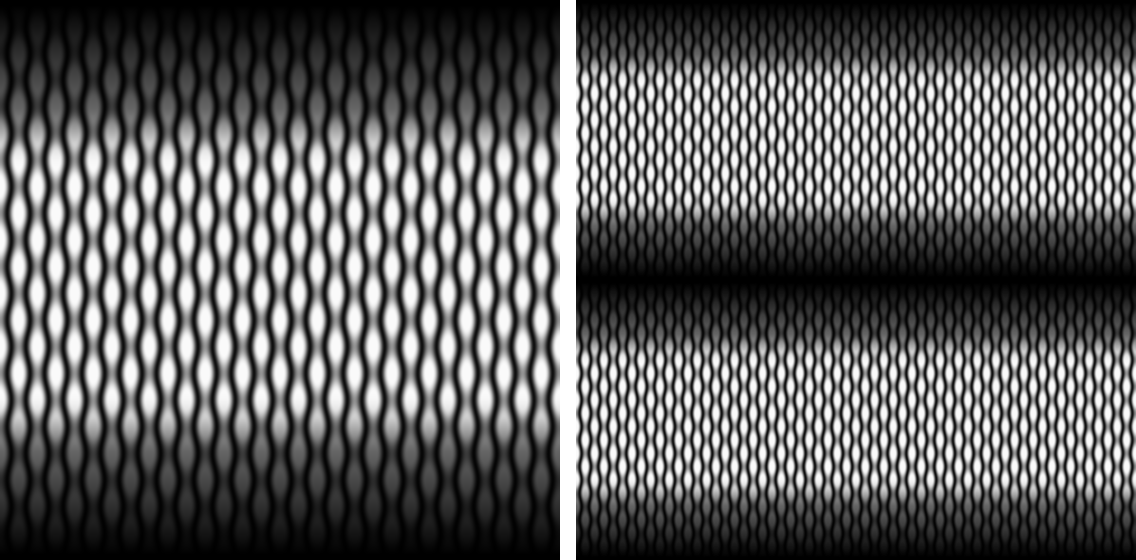
Left, the tile; right, the same tile 2 across and 2 down.
A Shadertoy shader for this pattern:

```glsl
// Staggered columns of soft white lenses between wavy dark lines, fading to black above and below.
#define PI 3.14159265
#define REPEATS_X 15.0      // column pairs across
#define HALF_ROWS 21.0      // staggered rows down; the odd half meets in black
#define WAVE 0.35           // sway of the dark lines
#define SATURATION 1.2      // wave height that reaches full white
#define LINE_TONE 0.06      // brightness left in the dark lines
#define PEAK 0.98           // brightness of the central band
#define FADE_SLOPE 2.15     // rise of the dim outer rows
#define BLACK_MARGIN 0.01   // black strip at the horizontal edges
#define BAND_START 0.19     // edge distance where the bright band begins
#define BAND_FULL 0.30      // edge distance where it is fully lit

// Lens lattice: two crossed waves folded at their zero line
float lensLattice(vec2 uv) {
    float wave = cos(2.0 * PI * REPEATS_X * uv.x) + WAVE * cos(PI * HALF_ROWS * uv.y);
    return mix(LINE_TONE, 1.0, smoothstep(0.0, SATURATION, abs(wave)));
}

// Vertical light: slow ramp from black, then a steeper rise to the band
float verticalLight(float y) {
    float edgeDistance = min(y, 1.0 - y);
    float ramp = FADE_SLOPE * max(edgeDistance - BLACK_MARGIN, 0.0);
    return mix(ramp, PEAK, smoothstep(BAND_START, BAND_FULL, edgeDistance));
}

void mainImage(out vec4 fragColor, in vec2 fragCoord) {
    vec2 uv = fragCoord / iResolution.xy;
    float tone = lensLattice(uv) * verticalLight(uv.y);
    fragColor = vec4(vec3(tone), 1.0);
}
```
